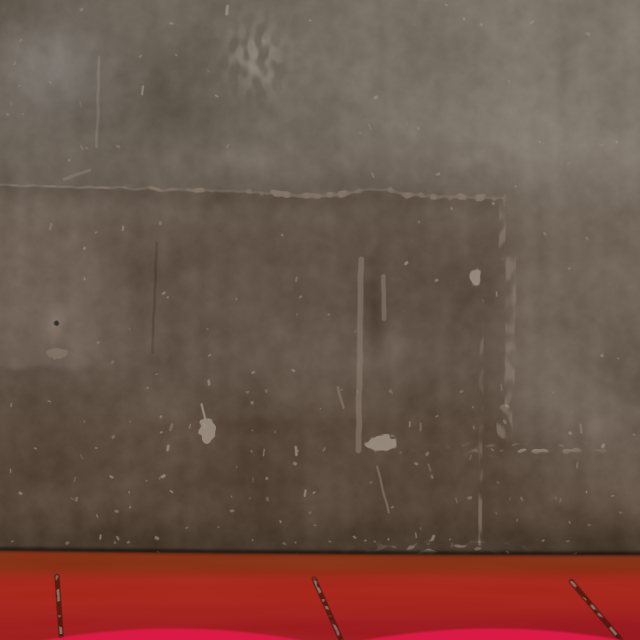
This texture is drawn by a WebGL 2 fragment shader. Its source:

```glsl
#version 300 es
precision highp float;
// A worn plaster wall above a red padded bench: gradients and soft stains
// build the wall, noisy strokes and hashed flecks add chips and scratches,
// and the bench is shaded bands with stitched seams.
uniform vec2 u_resolution;
out vec4 fragColor;

const vec3 GREY_LEFT = vec3(.43, .395, .355), GREY_RIGHT = vec3(.49, .455, .41);
const vec3 TAUPE = vec3(.435, .385, .34), BROWN = vec3(.385, .33, .285);
const vec3 UMBER = vec3(.345, .28, .23), SKIRTING = vec3(.27, .22, .17);
const vec3 CHIP = vec3(.62, .57, .52), SCRATCH = vec3(.54, .48, .43);
const vec3 RUST = vec3(.53, .2, .09), RED = vec3(.66, .155, .115);
const vec3 CRIMSON = vec3(.6, .1, .13), PINK = vec3(.85, .1, .27);
const float STAIN = .1, GRAIN = .055, SPECKS = .1;

float px; // one pixel in canvas units

float sq(float x) { return x * x; }

vec2 hash2(vec2 cell) {
  uvec2 q = uvec2(ivec2(cell)) * uvec2(73856093u, 19349663u);
  uint h = (q.x ^ q.y) * 83492791u;
  h = (h ^ (h >> 15)) * 668265263u;
  h ^= h >> 13;
  return vec2(h & 65535u, h >> 16) / 65535.;
}

// Gradient noise
float corner(vec2 i, vec2 f, vec2 o) { return dot(hash2(i + o) * 2. - 1., f - o); }
float noise(vec2 p) {
  vec2 i = floor(p), f = p - i, u = f * f * (3. - 2. * f);
  return mix(mix(corner(i, f, vec2(0)), corner(i, f, vec2(1, 0)), u.x),
             mix(corner(i, f, vec2(0, 1)), corner(i, f, vec2(1)), u.x), u.y);
}
float fbm(vec2 p) {
  float sum = 0., amp = .6;
  for (int i = 0; i < 4; i++, amp *= .55) {
    sum += amp * noise(p);
    p = mat2(1.6, 1.2, -1.2, 1.6) * p + 7.3;
  }
  return sum;
}

// Soft spot: centre xy, radii zw
float glow(vec2 p, vec4 s) { vec2 d = (p - s.xy) / s.zw; return exp(-dot(d, d)); }

// Line from e.xy to e.zw
float stroke(vec2 p, vec4 e, float w) {
  vec2 d = e.zw - e.xy, q = p - e.xy;
  return smoothstep(w + px, w - px, length(q - d * clamp(dot(q, d) / dot(d, d), 0., 1.)));
}

// Ragged ellipse of flaked plaster
float chip(vec2 p, vec4 s) {
  float d = length((p - s.xy) / s.zw) - 1. + .5 * noise(p * 110.);
  return smoothstep(px, -px, d * min(s.z, s.w));
}

vec3 wallTone(vec2 p) {
  float right = smoothstep(.76, .83, p.x);
  vec3 c = mix(UMBER, mix(BROWN, TAUPE, right), smoothstep(.22, .5, p.y + .08 * right));
  c = mix(c, mix(GREY_LEFT, GREY_RIGHT, smoothstep(.3, .85, p.x)), smoothstep(.6, .8, p.y));
  c = mix(c, SKIRTING, .75 * smoothstep(.21, .15, p.y));
  // Light and dark stains
  c += vec3(.06, .07, .085) * glow(p, vec4(.09, .89, .08, .07));
  c += .05 * glow(p, vec4(.88, .8, .14, .06)) + .045 * glow(p, vec4(.4, .75, .12, .03));
  c -= .065 * glow(p, vec4(.26, .83, .09, .1)) + .06 * glow(p, vec4(0, 1, .1, .08));
  c -= .03 * glow(p, vec4(.68, .58, .11, .07)) + .025 * glow(p, vec4(.42, .335, .17, .014));
  c += .035 * glow(p, vec4(.63, .45, .06, .04)) - .06 * glow(p, vec4(.584, .515, .012, .065));
  // Paler block on the left
  float edge = p.y - .427 - .012 * noise(p * 18.);
  c += .045 * smoothstep(-.006, .006, edge) * smoothstep(.72, .62, p.y) * smoothstep(.24, .12, p.x);
  // Mottling and drips
  return c + STAIN * fbm(p * 6.) + GRAIN * fbm(p * 38.) + .025 * noise(p * vec2(48, 3));
}

vec3 wall(vec2 p) {
  vec3 c = wallTone(p);
  float wear = smoothstep(-.2, .25, noise(p * vec2(70, 42)));
  vec2 w = p + .003 * vec2(noise(p.yx * vec2(35, 4)), noise(p * 40.));
  // Crack along the panel top, shaded beneath
  float d = p.y - .711 + .026 * p.x - .009 * exp(-sq((p.x - .586) / .04))
    + .005 * exp(-sq((p.x - .48) / .06)) - .005 * noise(vec2(p.x * 45., 3));
  float span = smoothstep(.795, .785, p.x), thick = .0015 + .004 * wear * smoothstep(.1, .5, p.x);
  c -= .035 * span * smoothstep(-.035, -.004, d) * smoothstep(0., -.004, d);
  float crack = span * (.35 + .45 * wear) * smoothstep(thick + px, thick - px, abs(d));
  // Worn repair strips, then firm scratches
  float strips = stroke(w, vec4(.799, .6, .796, .37), .008);
  strips += stroke(w, vec4(.785, .69, .785, .6), .005);
  strips += stroke(w, vec4(.788, .355, .788, .328), .013);
  strips += stroke(w, vec4(.753, .53, .75, .15), .003);
  float lines = stroke(w, vec4(.564, .595, .56, .297), .0045);
  lines += stroke(w, vec4(.599, .568, .6, .502), .0035);
  lines += stroke(w, vec4(.528, .395, .537, .362), .002);
  lines += stroke(w, vec4(.59, .27, .606, .2), .0018);
  lines += stroke(w, vec4(.1, .72, .14, .735), .0025);
  lines += chip(p, vec4(.089, .448, .016, .008));
  c = mix(c, SCRATCH, max(crack, max(.65 * wear * strips, .6 * lines)));
  c += .06 * stroke(w, vec4(.155, .91, .15, .77), .002);
  c -= .05 * stroke(w, vec4(.245, .62, .238, .45), .002);
  // Flaked spots and a small hole
  c += .13 * wear * glow(p, vec4(.4, .91, .045, .05)) + .07 * glow(p, vec4(.088, .495, .012, .025));
  float flakes = chip(p, vec4(.324, .327, .013, .02)) + stroke(p, vec4(.322, .34, .315, .368), .0018);
  flakes += chip(p, vec4(.597, .307, .024, .013)) + chip(p, vec4(.743, .567, .009, .014));
  c = mix(c, CHIP, .85 * min(flakes, 1.));
  c *= 1. - .6 * chip(p, vec4(.0885, .495, .004, .004));
  // Scattered flecks, denser low down
  for (float i = 0.; i < 3.; i++) {
    float scale = 16. + 13. * i;
    vec2 q = p * scale + i * 19., h = hash2(floor(q)), k = hash2(floor(q) + 71.);
    vec2 at = p + (.25 + .5 * h - fract(q)) / scale, tilt = vec2(.003, .012 - .005 * i) * (h - .5);
    float fleck = stroke(w, vec4(at - tilt, at + tilt), .0009 + .0016 * k.y * k.y);
    c = mix(c, CHIP, fleck * step(k.x, SPECKS * (.5 + 2. * smoothstep(.5, .15, p.y))) * (.35 + .4 * h.y));
  }
  // Chipped rows near the foot
  float row = glow(p, vec4(.83, .298, .1, .008)) + glow(p, vec4(.69, .144, .09, .008));
  return mix(c, CHIP, .7 * row * smoothstep(.08, .28, noise(p * vec2(65, 120))));
}

vec3 bench(vec2 p) {
  vec3 c = mix(RED, RUST, smoothstep(.085, .12, p.y));
  c = mix(c, CRIMSON, smoothstep(.07, .01, p.y) * (.5 + .5 * p.x)) + .02 * noise(p * vec2(5, 70));
  // Stitched seams, leaning more to the right
  for (float s = 0.; s < 3.; s++) {
    vec4 seam = vec4(.089 + .402 * s, .099 - .004 * s, .096 + .437 * s, 0);
    float thread = smoothstep(-.05, .15, noise(p * vec2(60, 110) + s * 9.));
    c = mix(c, RUST * .45, .75 * stroke(p, seam, .004));
    c = mix(c, CHIP, .7 * thread * stroke(p, seam, .0022));
  }
  // Cushion tops
  float cushion = .018 - .45 * min(sq(p.x - .27), sq(p.x - .77));
  return mix(c, PINK, smoothstep(.003, -.003, p.y - cushion));
}

void main() {
  px = 1. / u_resolution.y;
  vec2 p = gl_FragCoord.xy / u_resolution;
  float rim = p.y - .133 - .007 * sq(1. - p.x);
  vec3 c = mix(bench(p), wall(p), smoothstep(-px, px, rim));
  c *= 1. - .5 * exp(-sq((rim - .002) / .004)); // contact shadow
  fragColor = vec4(clamp(c, 0., 1.), 1);
}
```
